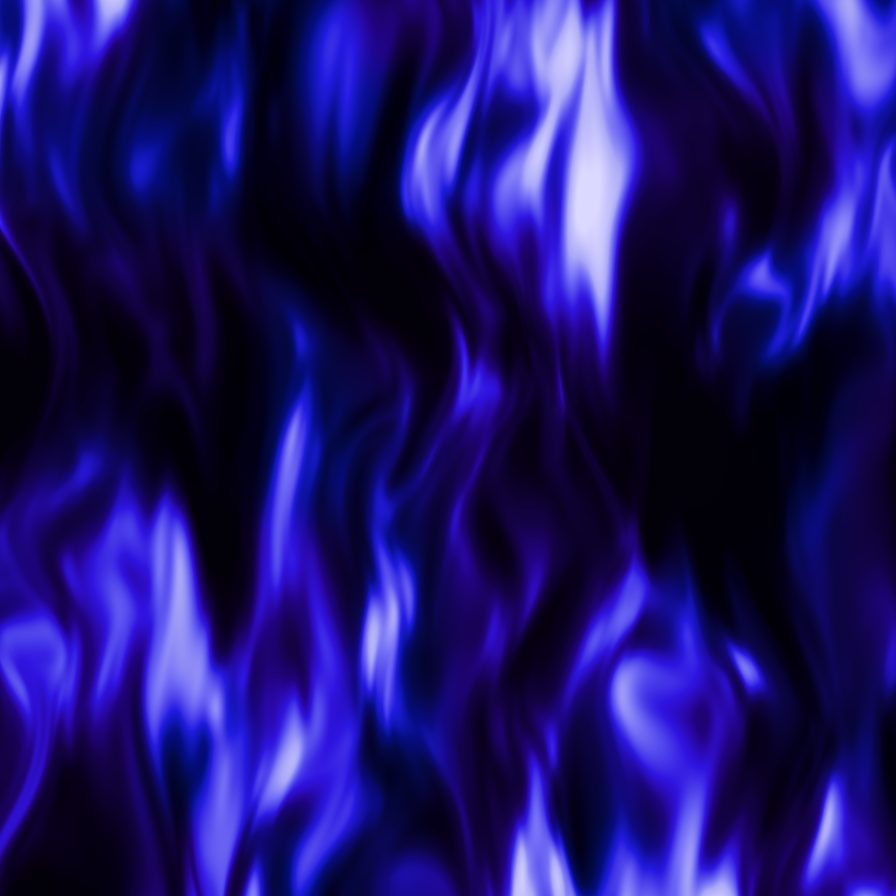
Reproduce this texture procedurally as a Shadertoy shader.

```glsl
float hash(vec2 p) {
    return fract(sin(dot(p, vec2(127.1, 311.7))) * 43758.5453);
}

// Smooth value noise, 0 to 1
float noise(vec2 p) {
    vec2 cell = floor(p), f = fract(p);
    f = f * f * (3.0 - 2.0 * f);
    float low = mix(hash(cell), hash(cell + vec2(1, 0)), f.x);
    float high = mix(hash(cell + vec2(0, 1)), hash(cell + vec2(1, 1)), f.x);
    return mix(low, high, f.y);
}

// Bend the plane so upright streaks curl like flames
vec2 curlFlow(vec2 p) {
    p.x += 0.09 * (noise(p * vec2(6.0, 5.0) + 11.0) - 0.5);
    p.y += 0.14 * (noise(p * vec2(13.0, 4.0) + 37.0) - 0.5);
    p.x += 0.04 * (noise(p * vec2(18.0, 9.0) + 71.0) - 0.5);
    p.y += 0.09 * (noise(p * vec2(34.0, 6.0) + 93.0) - 0.5);
    return p;
}

// Flame strength, roughly normal with unit deviation
float flameHeat(vec2 uv) {
    vec2 p = curlFlow(uv);
    float streaks = noise(p * vec2(16.0, 7.0) + 5.0) - 0.5;
    float clusters = noise(p * vec2(5.0, 4.0) + 23.0) - 0.5;
    float wisps = noise(p * vec2(34.0, 11.0) + 51.0) - 0.5;
    float fibres = noise(p * vec2(75.0, 17.0) + 87.0) - 0.5;
    float edgeGlow = 0.45 * cos(6.2832 * uv.y);
    return 3.2 * streaks + 2.2 * clusters + 1.9 * wisps + 0.8 * fibres + edgeGlow - 0.15;
}

float ramp(float from, float to, float x) {
    return clamp((x - from) / (to - from), 0.0, 1.0);
}

vec3 flameColor(float heat) {
    vec3 color = vec3(0.005, 0.0, 0.03);
    color = mix(color, vec3(0.02, 0.00, 0.11), ramp(-1.9, -1.0, heat));
    color = mix(color, vec3(0.05, 0.02, 0.28), ramp(-1.0, -0.1, heat));
    color = mix(color, vec3(0.08, 0.03, 0.50), ramp(-0.1, 0.4, heat));
    color = mix(color, vec3(0.16, 0.09, 0.88), ramp(0.4, 0.9, heat));
    color = mix(color, vec3(0.44, 0.42, 0.96), ramp(0.9, 1.45, heat));
    color = mix(color, vec3(0.67, 0.66, 0.97), ramp(1.45, 1.85, heat));
    return mix(color, vec3(0.86, 0.85, 1.0), ramp(1.85, 2.6, heat));
}

void mainImage(out vec4 fragColor, in vec2 fragCoord) {
    vec2 uv = fragCoord / iResolution.y;
    float heat = flameHeat(uv);
    vec3 color = flameColor(heat);

    // Violet and pure blue patches in the darker parts
    float hue = smoothstep(0.2, 0.8, noise(uv * vec2(9.0, 6.0) + 131.0));
    vec2 tint = mix(vec2(1.6, 0.4), vec2(0.25, 1.6), hue);
    color.rg *= mix(tint, vec2(1.0), smoothstep(0.3, 1.2, heat));

    fragColor = vec4(color, 1.0);
}
```
